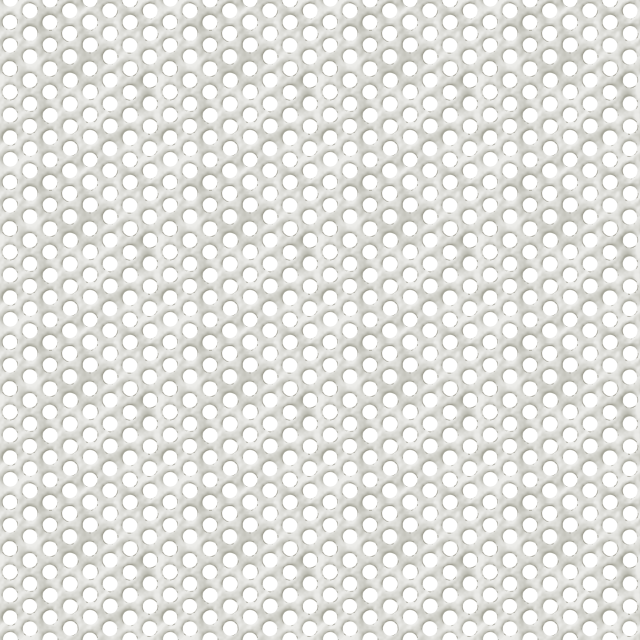
Reproduce this texture procedurally as a three.js fragment shader.

```glsl
// Pale perforated sheet: 32 staggered columns of 28 round white holes.
// Each hole shades its rim from the upper left; wrapping value noise adds
// stains, grain and broken rim specks, repeating four times each way.

varying vec2 vUv;

const float TAU = 6.2831853;
const vec2 GRID = vec2(32.0, 28.0);   // columns, holes per column
const float WEAR_REPEATS = 4.0;
const float HOLE_RADIUS = 0.0115;
const float EDGE = 0.0011;
const vec2 SHADOW_SIDE = vec2(-0.55, 0.835);

const vec3 SHADOW_GREY = vec3(0.65, 0.65, 0.60);
const vec3 SHEET_GREY = vec3(0.925, 0.925, 0.915);
const vec3 SPECK_GREY = vec3(0.60, 0.59, 0.54);
const vec3 HOLE_WHITE = vec3(1.0);

float hash(vec2 p) {
  vec3 q = fract(vec3(p.xyx) * 0.1031);
  q += dot(q, q.yzx + 33.33);
  return fract((q.x + q.y) * q.z);
}

// Value noise that wraps after a whole number of cells.
float wrapNoise(vec2 p, vec2 period, float seed) {
  vec2 cell = floor(p);
  vec2 f = fract(p);
  f = f * f * (3.0 - 2.0 * f);
  vec2 a = mod(cell, period) + seed;
  vec2 b = mod(cell + 1.0, period) + seed;
  return mix(mix(hash(a), hash(vec2(b.x, a.y)), f.x),
             mix(hash(vec2(a.x, b.y)), hash(b), f.x), f.y);
}

float wearNoise(vec2 uv, vec2 cells, float seed) {
  return wrapNoise(uv * WEAR_REPEATS * cells, cells, seed);
}

// Centre of the hole nearest in height within one column, and its radius.
vec3 holeAt(vec2 uv, float column) {
  float stagger = 0.5 * mod(column, 2.0);
  float row = floor(uv.y * GRID.y - stagger + 0.5);
  vec2 center = vec2(column + 0.5, row + stagger) / GRID;
  vec2 id = mod(vec2(column, row), GRID / WEAR_REPEATS);
  center.y += 0.0013 * sin(TAU * (WEAR_REPEATS * center.y + 0.44));
  center += 0.0010 * (vec2(hash(id + 5.0), hash(id + 71.0)) - 0.5);
  return vec3(center, HOLE_RADIUS * (0.98 + 0.04 * hash(id + 37.0)));
}

// x: signed distance to the nearest hole, y: rim shadow, z: rim gleam.
vec3 perforation(vec2 uv, float raggedness) {
  vec3 result = vec3(1.0, 0.0, 0.0);
  float baseColumn = floor(uv.x * GRID.x);
  for (int i = -1; i <= 1; i++) {
    vec3 hole = holeAt(uv, baseColumn + float(i));
    vec2 offset = uv - hole.xy;
    float reach = length(offset);
    float d = reach - hole.z + raggedness;
    float facing = dot(offset / max(reach, 0.0001), SHADOW_SIDE);
    float falloff = max(d, 0.0) / 0.0040;
    float rim = exp(-falloff * falloff);
    result.x = min(result.x, d);
    result.y = max(result.y, rim * smoothstep(-0.4, 0.9, facing));
    result.z = max(result.z, rim * smoothstep(0.1, 1.0, -facing));
  }
  return result;
}

void main() {
  // Wear: broad stains, slanted smears and fine grain
  vec2 slanted = vec2(vUv.x, vUv.y - vUv.x);
  float stains = wearNoise(vUv, vec2(11.0, 12.0), 3.0);
  float smears = wearNoise(slanted, vec2(15.0, 27.0), 113.0);
  float grain = wearNoise(vUv, vec2(64.0), 211.0);

  vec3 holes = perforation(vUv, 0.0005 * (grain - 0.5));

  // Sheet tone with shaded hole walls
  float tone = 0.77 + 0.42 * (stains - 0.5) + 0.38 * (smears - 0.5)
             + 0.14 * (grain - 0.5);
  tone += 0.16 * holes.z - 0.66 * holes.y;
  vec3 color = mix(SHADOW_GREY, SHEET_GREY, clamp(tone, 0.0, 1.0));

  // Broken dark specks along the cut edge
  float rimLine = 1.0 - smoothstep(0.0004, 0.0019, abs(holes.x - 0.0006));
  float specks = smoothstep(0.45, 0.8, wearNoise(vUv, vec2(57.0), 307.0));
  color = mix(color, SPECK_GREY, 0.65 * rimLine * specks);

  // Open holes
  float opening = 1.0 - smoothstep(-EDGE, EDGE, holes.x);
  gl_FragColor = vec4(mix(color, HOLE_WHITE, opening), 1.0);
}
```
